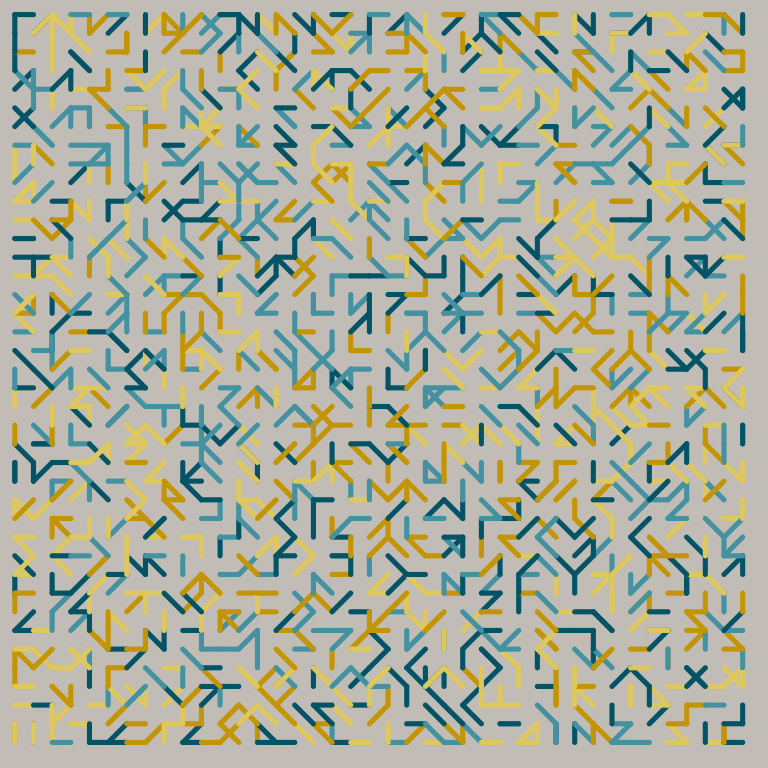
This pattern is drawn by a Shadertoy shader. Its source:

```glsl
// A square lattice of points, each joined by one rounded stroke to a random
// neighbour. Strokes that would leave the lattice bend along its border.
// Each pixel composites the strokes of the nearby lattice points in order.

const float POINTS = 40.0;                     // lattice points per side
const float SPACING = 0.0243;                  // lattice step, canvas units
const vec2 ORIGIN = vec2(0.0193, 0.0333);      // lower left lattice point
const float RADIUS = 0.137;                    // stroke half width, in steps
const float INHERIT = 0.5;                     // chance of sharing a colour

const vec3 PAPER = vec3(0.757, 0.737, 0.710);
const vec3 DARK_TEAL = vec3(0.010, 0.325, 0.400);
const vec3 LIGHT_TEAL = vec3(0.265, 0.570, 0.630);
const vec3 GOLD = vec3(0.765, 0.580, 0.015);
const vec3 STRAW = vec3(0.870, 0.785, 0.365);

// Integer hash of a lattice point and a seed, from 0 to 1
float hash(vec2 point, uint seed) {
    uvec2 q = uvec2(ivec2(point) + 64);
    uint h = q.x * 374761393u + q.y * 668265263u + seed * 974711u;
    h = (h ^ (h >> 15)) * 2246822519u;
    h = (h ^ (h >> 13)) * 3266489917u;
    h ^= h >> 16;
    return float(h >> 8) / 16777216.0;
}

// One of the eight compass steps, with components -1, 0 or 1
vec2 compassStep(float choice) {
    float k = floor(choice * 8.0);
    k += step(4.0, k);                         // leave out the centre of 3 x 3
    return vec2(mod(k, 3.0), floor(k / 3.0)) - 1.0;
}

// Neighbour joined to a point, kept inside the lattice
vec2 strokeEnd(vec2 point) {
    vec2 dir = compassStep(hash(point, 1u));
    vec2 end = clamp(point + dir, 0.0, POINTS - 1.0);
    return end == point ? point - dir : end;
}

// Distance from p to the segment from a to b
float segmentDistance(vec2 p, vec2 a, vec2 b) {
    vec2 ap = p - a, ab = b - a;
    float t = clamp(dot(ap, ab) / max(dot(ab, ab), 0.001), 0.0, 1.0);
    return length(ap - ab * t);
}

vec3 palette(float choice) {
    if (choice < 0.25) return DARK_TEAL;
    if (choice < 0.50) return LIGHT_TEAL;
    if (choice < 0.75) return GOLD;
    return STRAW;
}

// A stroke takes its own colour or that of the stroke it leads into
vec3 strokeColor(vec2 start, vec2 end) {
    vec2 source = hash(start, 2u) < INHERIT ? end : start;
    return palette(hash(source, 3u));
}

void mainImage(out vec4 fragColor, in vec2 fragCoord) {
    float canvas = min(iResolution.x, iResolution.y);
    vec2 p = (fragCoord / canvas - ORIGIN) / SPACING;
    float pixel = 1.0 / (canvas * SPACING);
    vec2 cell = floor(p);
    vec3 color = PAPER;

    // Strokes starting at the 4 x 4 points around this cell
    for (int y = -1; y <= 2; y++) {
        for (int x = -1; x <= 2; x++) {
            vec2 start = cell + vec2(x, y);
            if (start != clamp(start, 0.0, POINTS - 1.0)) continue;
            vec2 end = strokeEnd(start);
            float d = segmentDistance(p, start, end) - RADIUS;
            float cover = clamp(0.5 - d / pixel, 0.0, 1.0);
            color = mix(color, strokeColor(start, end), cover);
        }
    }
    fragColor = vec4(color, 1.0);
}
```
